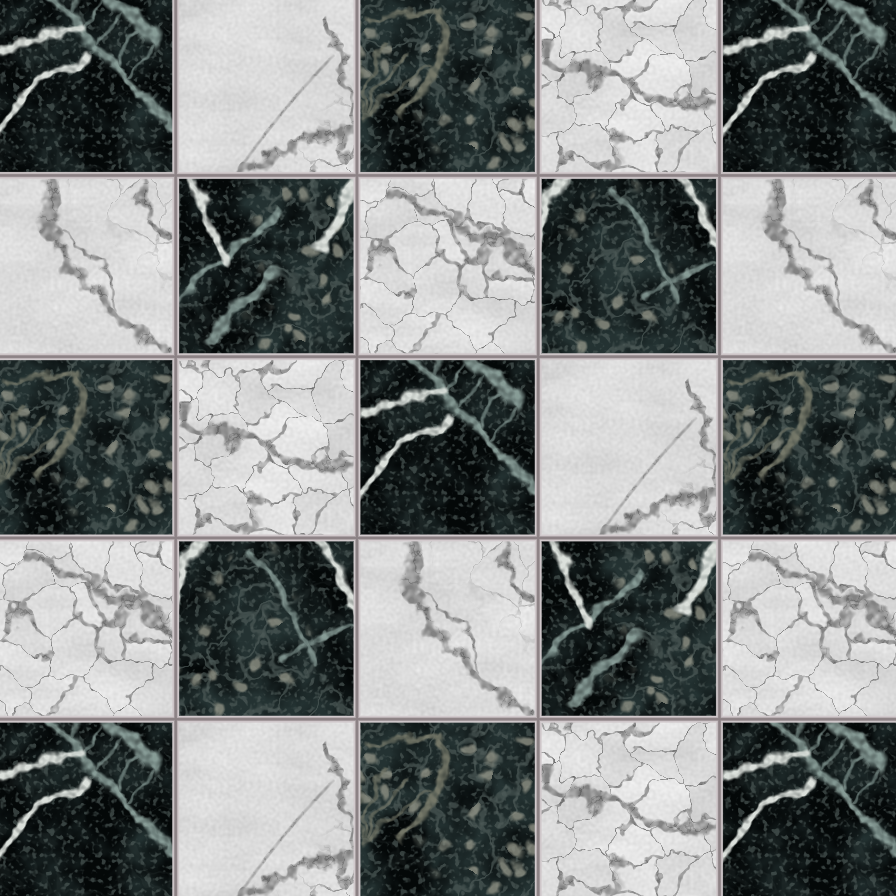
Reproduce this texture procedurally as a Shadertoy shader.

```glsl
// Checkerboard of black-green and pale grey marble tiles with thin grout.
// Four dark and four light slabs alternate, built from warped bowed veins,
// cellular cracks, pebbles and gradient noise.
const vec2 ORIGIN = vec2(-.0062, -.005); // corner of the first tile
const float PITCH = .2023, GROUT = .019; // tile size; grout half width in tiles
const float LIGHT_WARP = .13, DARK_WARP = .07;
const vec3 BLACK = vec3(.015, .03, .032), DEEP_GREEN = vec3(.12, .17, .17);
const vec3 FLECK = vec3(.31, .36, .35), PEBBLE = vec3(.56, .57, .52);
const vec3 SAGE = vec3(.53, .61, .59), KHAKI = vec3(.46, .47, .41);
const vec3 CHALK = vec3(.86, .88, .86), PALE = vec3(.86);
const vec3 VEIN_GREY = vec3(.51), SLATE = vec3(.31);
const vec3 GROUT_CORE = vec3(.55, .51, .52), GROUT_RIM = vec3(.82, .79, .8);

vec2 hash2(vec2 c) {
  vec3 a = fract(c.xyx * vec3(.1031, .103, .0973));
  a += dot(a, a.yzx + 33.33);
  return fract((a.xx + a.yz) * a.zy);
}

float noise(vec2 p) {
  float sum = 0.;
  for (int k = 0; k < 4; k++) {
    vec2 c = floor(p) + vec2(k & 1, k >> 1), f = p - c;
    vec2 u = 1. - smoothstep(0., 1., abs(f));
    sum += u.x * u.y * dot(hash2(c) * 2. - 1., f);
  }
  return sum;
}

float fbm(vec2 p) {
  float sum = 0., amp = 1.;
  for (int k = 0; k < 4; k++, amp *= .5, p = p * 2.03 + 17.7) sum += amp * noise(p);
  return sum;
}

vec2 warp(vec2 s) { return vec2(fbm(s * 4.7), fbm(s * 4.7 + 31.)); }

// Nearest distance, gap to the second nearest, random value of the cell
vec3 cells(vec2 p) {
  vec3 best = vec3(9, 9, 0);
  for (int k = 0; k < 9; k++) {
    vec2 c = floor(p) + vec2(k % 3 - 1, k / 3 - 1), h = hash2(c);
    float d = length(c + h - p);
    if (d < best.x) best = vec3(d, best.x, fract(h.x * 7. + h.y * 5.));
    else best.y = min(best.y, d);
  }
  return vec3(best.x, best.y - best.x, best.z);
}

// Adds a vein of uneven width, bowed to the left of its direction
void vein(inout float mask, vec2 p, vec4 ends, float bow, float width) {
  vec2 q = p - ends.xy, dir = normalize(ends.zw - ends.xy);
  float len = distance(ends.xy, ends.zw), run = dot(q, dir), h = clamp(run / len, 0., 1.);
  float side = dot(q, vec2(-dir.y, dir.x)) - bow * 4. * h * (1. - h);
  width *= max(.35, 1. + 1.6 * noise(p * 11. + ends.xy * 9.));
  float line = 1. - smoothstep(width * .4, width + .012, length(vec2(run - h * len, side)));
  mask = max(mask, line * min(1., .55 + width * 30.));
}

vec3 darkMarble(int variant, vec2 p, vec2 s) {
  vec2 bend = DARK_WARP * warp(s), w = p + bend;
  float white = 0., green = 0., cloud = 0., patches = fbm(s * 4.), grain = noise(s * 30.);
  if (variant == 0) {
    vein(white, w, vec4(0, .66, .46, .8), .02, .022); vein(white, w, vec4(0, .17, .53, .66), .09, .016);
    vein(green, w, vec4(.28, 1, 1, .28), -.02, .018); vein(green, w, vec4(.63, 1, .9, .74), 0., .04);
    for (float k = 0.; k < .4; k += .09) vein(green, w, vec4(.38 + k, .88 - k, .55 + k, 1.1 - k), .02, .006);
  } else if (variant == 1) {
    cloud = smoothstep(.25, .5, length(p - vec2(.15, 0)) + .3 * patches);
    vein(green, w, vec4(.08, .87, .47, .88), .03, .012); vein(green, w, vec4(.47, .88, .22, .35), .11, .02);
    for (float k = 0.; k < .4; k += .13) vein(green, w, vec4(.05, .3, .03 + k, .85 - .7 * k), .05, .006);
  } else if (variant == 2) {
    cloud = smoothstep(.3, .65, p.x + .4 * patches);
    vein(white, w, vec4(.08, 1, .24, .52), .03, .022); vein(white, w, vec4(1, 1, .8, .63), .03, .035);
    vein(green, w, vec4(.2, .1, .56, .45), .02, .035); vein(green, w, vec4(0, .3, .55, .8), 0., .014);
  } else {
    cloud = 1. - smoothstep(0., .15, abs(p.x - .42) - .5 * (1. - p.y) + .2 * patches);
    vein(white, w, vec4(.78, 1, 1, .52), .04, .024); vein(white, w, vec4(0, .58, .16, 1), .03, .024);
    vein(green, w, vec4(.4, .92, .77, .3), .04, .011); vein(green, w, vec4(.58, .33, 1, .5), .03, .01);
  }
  vec3 col = mix(BLACK, DEEP_GREEN, clamp(.3 + .5 * cloud + 1.4 * patches, 0., 1.2));
  col = mix(col, FLECK, .65 * smoothstep(.02, .4, grain + .6 * noise(s * 55.)));
  float hair = 1. - smoothstep(.01, .06, abs(fbm((s + bend) * 3.)));
  col = mix(col, FLECK, hair * (.12 + .55 * cloud));
  vec3 stone = cells((s + bend) * 9.);
  col = mix(col, PEBBLE, .8 * cloud * step(.66, stone.z) * (1. - smoothstep(.15, .4, stone.x)));
  col = mix(col, variant == 1 ? KHAKI : SAGE, min(green * (.85 + .5 * grain), 1.));
  return mix(col, CHALK, min(white * (.95 + .5 * grain), 1.));
}

vec3 lightMarble(int variant, vec2 p, vec2 s) {
  vec2 bend = LIGHT_WARP * warp(s), w = p + bend;
  float grey = 0., net = 1.;
  if (variant == 0) {
    net = smoothstep(1.25, 1.7, p.x + .8 - .8 * p.y);
    vein(grey, p, vec4(.33, 0, .87, .66), .02, .002); vein(grey, w, vec4(.86, .9, .96, .25), .02, .012);
    vein(grey, w, vec4(.4, .04, 1, .22), .05, .022);
  } else if (variant == 1) vein(grey, w, vec4(0, .68, 1, .38), -.04, .03);
  else if (variant == 2) {
    net = .6 * smoothstep(1.2, 1.65, p.x + p.y);
    vein(grey, w, vec4(.28, 1, .33, .66), .02, .04); vein(grey, w, vec4(.31, .68, .95, .05), -.07, .028);
    vein(grey, w, vec4(.33, .68, .66, .27), .11, .01); vein(grey, w, vec4(.75, 1, 1, .68), -.03, .018);
  } else vein(grey, w, vec4(.16, .9, 1, .5), .03, .022);
  // Angular fragments parted by cracks
  vec3 shard = cells((s + bend) * 4.6);
  float gap = .045 + .16 * smoothstep(-.05, .4, fbm(s * 3.));
  float crack = net * (1. - smoothstep(gap * .3, gap, shard.y));
  vec3 col = PALE + .07 * fbm(s * vec2(2, 5)) + .06 * noise(s * 48.) + net * .06 * (shard.z - .4);
  float mark = clamp(max(grey, crack * .85) * (.8 + .9 * noise(s * 27.)), 0., 1.);
  float core = 1. - smoothstep(0., .07, abs(fbm(s * 9.)));
  return mix(mix(col, VEIN_GREY, mark), SLATE, .55 * core * mark);
}

void mainImage(out vec4 fragColor, in vec2 fragCoord) {
  vec2 grid = (fragCoord / iResolution.xy - ORIGIN) / PITCH, p = fract(grid);
  ivec2 id = ivec2(floor(grid));
  // Slab order shifts by two columns every second row
  int odd = id.y & 1, order = (id.x + id.y + odd) & 3, variant = 2 * odd + order / 2;
  vec2 s = p + vec2(7.3, 3.9) * float(variant + 1);
  vec3 col = (order & 1) == odd ? darkMarble(variant, p, s) : lightMarble(variant, p, s + 40.);
  // Two-tone grout
  float inset = .5 - max(abs(p.x - .5), abs(p.y - .5)), aa = .75 / (PITCH * iResolution.y);
  vec3 grout = mix(GROUT_CORE, GROUT_RIM, smoothstep(.003, .014, inset));
  fragColor = vec4(mix(grout, col, smoothstep(GROUT - aa, GROUT + aa, inset)), 1);
}
```
